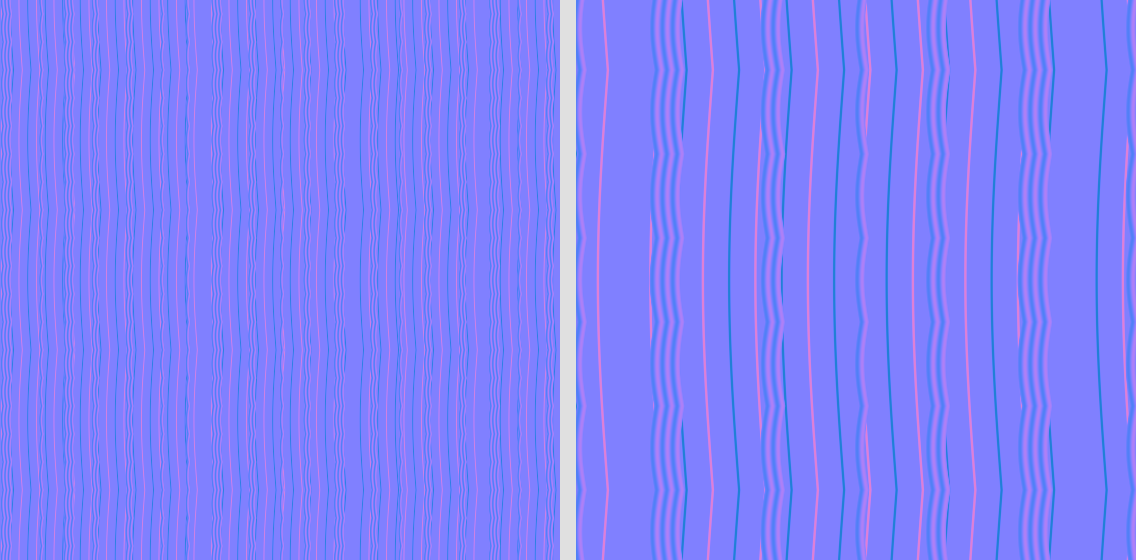
Left, the full canvas; right, a detail of the centre.
Give the GLSL for this texture map, as a Shadertoy shader.

```glsl
// Tangent-space normal map of vertical ridged grain: raised strips with thin
// pink and teal edges bend in four arches, and narrow bands of one to three
// soft grooves ripple in twenty smaller arches, covering the edges they cross.

const float PI = 3.14159265;

// Strips, measured in cells (one cell is half a strip period)
const float CELLS = 64.0;
const float STRIP_SHIFT = 0.167;
const float STRIP_ARCHES = 4.0;
const float STRIP_BEND = 0.38;
const float EDGE_HALF_WIDTH = 0.045;
const float EDGE_SLOPE = 0.74;
const ivec3 WORN_EDGES = ivec3(23, 40, 55);

// Groove bands, also in cells
const int BANDS = 19;
const float BAND_START = 0.77;
const float BAND_PITCH = 3.453;
const float BAND_SWAY = 0.375;
const float BAND_SWAY_PERIOD = 3.62;
const float GROOVE_PITCH = 0.39;
const float GROOVE_ARCHES = 20.0;
const float GROOVE_BEND = 0.17;
const float GROOVE_SLOPE = 0.37;
const float WIDE_BAND_PERIOD = 4.5;
const float WIDE_BAND_PHASE = 1.9;

// Rounded arches that meet in cusps; 0 at the crown, 1 at the cusp
float arches(float y, float count) {
    return 1.0 - abs(cos(PI * count * y));
}

// Antialiased coverage of |d| < halfWidth
float cover(float d, float halfWidth, float aa) {
    return 1.0 - smoothstep(halfWidth - aa, halfWidth + aa, abs(d));
}

// Signed slope at strip borders: rising edges positive, falling negative
float edgeSlope(float u, float aa) {
    float edge = floor(u + 0.5);
    if (any(equal(WORN_EDGES, ivec3(int(edge))))) return 0.0;
    float direction = mod(edge, 2.0) < 0.5 ? 1.0 : -1.0;
    return direction * EDGE_SLOPE * cover(u - edge, EDGE_HALF_WIDTH, aa);
}

// Number of grooves in band k: one on every fourth, three on the wide ones
float grooveCount(int k) {
    if (k % 4 == 1 || k == 6) return 1.0;
    float wide = mod(float(k) - WIDE_BAND_PHASE, WIDE_BAND_PERIOD);
    return k == 0 || wide < 1.0 ? 3.0 : 2.0;
}

// x: slope of the grooves, y: coverage of the groove bands
vec2 grooveBands(float v, float aa) {
    vec2 bands = vec2(0.0);
    for (int i = 0; i < BANDS; i++) {
        float k = float(i);
        float count = grooveCount(i);
        float sway = BAND_SWAY * cos(2.0 * PI * (k - 1.2) / BAND_SWAY_PERIOD);
        float d = v - (BAND_START + BAND_PITCH * k + sway);
        float mask = cover(d, 0.5 * count * GROOVE_PITCH, aa);
        float phase = d / GROOVE_PITCH + 0.5 * count;
        bands += mask * vec2(-GROOVE_SLOPE * sin(2.0 * PI * phase), 1.0);
    }
    return bands;
}

void mainImage(out vec4 fragColor, in vec2 fragCoord) {
    vec2 uv = fragCoord / iResolution.xy;
    float aa = 0.5 * CELLS / iResolution.x;
    float v = uv.x * CELLS - STRIP_SHIFT;

    // Strip borders
    float u = v - STRIP_BEND * arches(uv.y, STRIP_ARCHES);
    float edge = edgeSlope(u, 1.4 * aa);

    // Groove bands lie on top and hide the borders beneath
    float ripple = GROOVE_BEND * (arches(uv.y, GROOVE_ARCHES) - 0.5);
    vec2 bands = grooveBands(v - ripple, aa);
    float slope = edge * (1.0 - bands.y) + bands.x;

    // Encode the unit normal
    vec3 normal = vec3(slope, 0.0, sqrt(1.0 - slope * slope));
    fragColor = vec4(0.5 + 0.5 * normal, 1.0);
}
```
